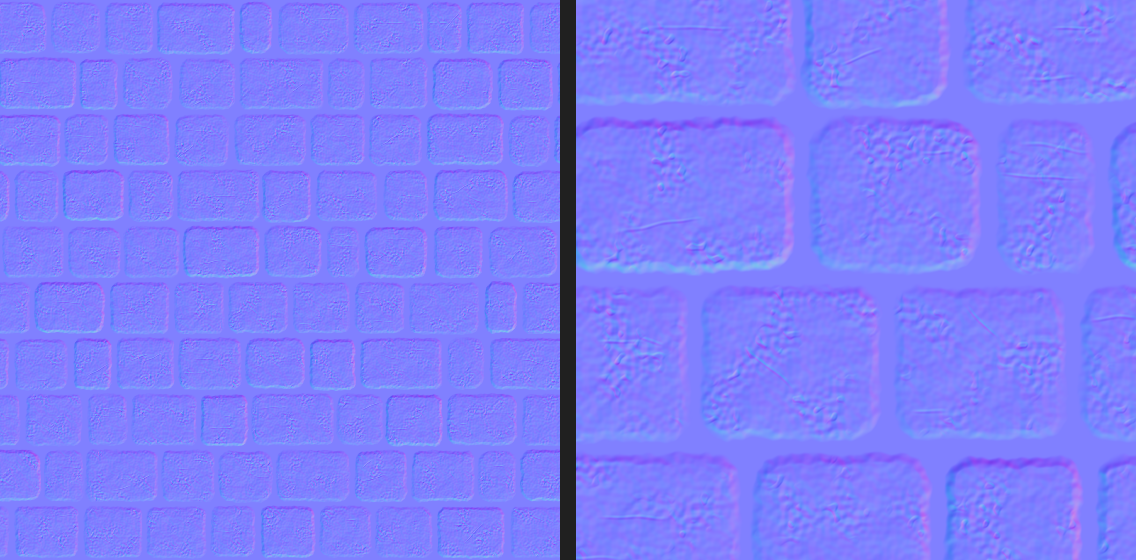
Left: the whole. Right: its middle third, enlarged.
A Shadertoy shader for this texture map:

```glsl
const float ROWS = 10.0;
const float STONES_PER_ROW = 9.0;
const float JOINT_JITTER = 0.47;                 // share of a mean stone width
const vec2  SIDE_GAP = vec2(0.0018, 0.0058);     // half joint width, min and max
const float BED_GAP = 0.0036;                    // half gap between rows
const float ROW_SHIFT = 0.0022;
const vec2  CORNER_RADIUS = vec2(0.014, 0.024);
const float BEVEL_WIDTH = 0.0068;
const vec2  BEVEL_HEIGHT = vec2(0.0006, 0.0016);
const float SHOULDER_WIDTH = 0.02;
const float SHOULDER_HEIGHT = 0.0004;
const float UNDULATION_SLOPE = 0.018;
const float ROUGH_SLOPE = 0.035;
const float GRIT_SLOPE = 0.16;
const float PIT_DEPTH = 0.0004;
const int   CRACKS = 2;
const float CRACK_CHANCE = 0.55;
const float CRACK_DEPTH = 0.00024;
const float CRACK_WIDTH = 0.0015;
const float SAMPLE_STEP = 0.0006;

vec2 hash2(vec2 p) {
    vec3 q = fract((p.xyx + 7.0) * vec3(0.1031, 0.1030, 0.0973));
    q += dot(q, q.yzx + 33.33);
    return fract((q.xx + q.yz) * q.zy);
}

// Gradient noise that tiles over the unit square for whole frequencies
float cornerRamp(vec2 cell, vec2 offset, float freq) {
    float angle = 6.28319 * hash2(mod(cell, freq) + freq).x;
    return dot(vec2(cos(angle), sin(angle)), offset);
}

float noise(vec2 uv, float freq) {
    vec2 p = uv * freq, i = floor(p), f = p - i;
    vec2 w = f * f * f * (f * (f * 6.0 - 15.0) + 10.0);
    vec2 x = vec2(1.0, 0.0);
    return mix(mix(cornerRamp(i, f, freq),
                   cornerRamp(i + x, f - x, freq), w.x),
               mix(cornerRamp(i + x.yx, f - x.yx, freq),
                   cornerRamp(i + 1.0, f - 1.0, freq), w.x), w.y);
}

float bumps(vec2 uv, float freq, float slope) {
    return noise(uv, freq) * slope / freq;
}

float roundedBox(vec2 p, vec2 halfSize, float radius) {
    vec2 q = abs(p) - halfSize + radius;
    return length(max(q, 0.0)) + min(max(q.x, q.y), 0.0) - radius;
}

// Joint position along a row, in mean stone widths
float joint(float index, float row) {
    vec2 id = vec2(mod(index, STONES_PER_ROW), row);
    return index + (hash2(id + 53.0).x - 0.5) * JOINT_JITTER;
}

// Short, nearly straight grooves on some of the stones
float cracks(vec2 p, vec2 halfSize, vec2 id, float wobble) {
    float groove = 0.0;
    for (int k = 0; k < CRACKS; k++) {
        vec2 place = hash2(id + 91.0 + 17.0 * float(k));
        vec2 form = hash2(id + 143.0 + 23.0 * float(k));
        float chance = hash2(id + 401.0 + 31.0 * float(k)).y;
        float angle = 7.0 * pow(abs(form.x - 0.5), 3.0) * sign(form.x - 0.5);
        vec2 along = vec2(cos(angle), sin(angle));
        vec2 q = p - (place - 0.5) * halfSize * 1.3;
        float across = abs(dot(q, vec2(-along.y, along.x)) + wobble);
        float reach = mix(0.008, 0.032, form.y);
        float fade = 1.0 - smoothstep(0.4 * reach, reach, abs(dot(q, along)));
        fade *= step(chance, CRACK_CHANCE);
        groove = max(groove, fade * (1.0 - smoothstep(0.0, CRACK_WIDTH, across)));
    }
    return groove;
}

float height(vec2 uv) {
    // Find the stone that owns this point
    float level = floor(uv.y * ROWS);
    float row = mod(level, ROWS);
    float shift = hash2(vec2(row, 29.0)).x;
    float x = uv.x * STONES_PER_ROW + shift;
    float index = floor(x);
    if (x < joint(index, row)) index -= 1.0;
    else if (x >= joint(index + 1.0, row)) index += 1.0;
    vec2 id = vec2(mod(index, STONES_PER_ROW), row);
    vec2 size = hash2(id + 211.0), form = hash2(id + 307.0);

    // Worn outline, kept inside its own cell
    float left = (joint(index, row) - shift) / STONES_PER_ROW;
    float right = (joint(index + 1.0, row) - shift) / STONES_PER_ROW;
    vec2 center = vec2(0.5 * (left + right), (level + 0.5) / ROWS);
    center.y += (size.y - 0.5) * ROW_SHIFT;
    vec2 halfSize = vec2(0.5 * (right - left) - mix(SIDE_GAP.x, SIDE_GAP.y, size.x),
                         0.5 / ROWS - BED_GAP);
    vec2 p = uv - center;
    float edge = roundedBox(p, halfSize, mix(CORNER_RADIUS.x, CORNER_RADIUS.y, form.y));
    float wear = 0.0026 * noise(uv, 24.0) + 0.002 * noise(uv, 70.0) + 0.0016 * noise(uv, 170.0);
    edge += max(wear, -SIDE_GAP.x);
    if (edge >= 0.0) return 0.0;

    // Raised profile
    float inside = smoothstep(0.0, BEVEL_WIDTH, -edge);
    float h = inside * mix(BEVEL_HEIGHT.x, BEVEL_HEIGHT.y, form.x * form.x);
    h += SHOULDER_HEIGHT * smoothstep(0.0, SHOULDER_WIDTH, -edge);

    // Surface wear, with grit and pits gathered in patches
    float patches = smoothstep(-0.1, 0.4, noise(uv, 32.0));
    float surface = bumps(uv, 24.0, UNDULATION_SLOPE) + bumps(uv, 85.0, ROUGH_SLOPE);
    surface += bumps(uv, 230.0, GRIT_SLOPE) * mix(0.3, 1.0, patches);
    surface -= PIT_DEPTH * patches * smoothstep(0.2, 0.45, noise(uv, 155.0));
    surface -= CRACK_DEPTH * cracks(p, halfSize, id, 0.003 * noise(uv, 45.0));
    return h + inside * surface;
}

void mainImage(out vec4 fragColor, in vec2 fragCoord) {
    vec2 uv = fragCoord / iResolution.y;
    vec2 e = vec2(SAMPLE_STEP, 0.0);
    vec2 slope = vec2(height(uv + e) - height(uv - e),
                      height(uv + e.yx) - height(uv - e.yx)) / (2.0 * SAMPLE_STEP);
    // Tangent-space normal with the green axis pointing down
    vec3 normal = normalize(vec3(-slope.x, slope.y, 1.0));
    fragColor = vec4(0.5 + 0.5 * normal, 1.0);
}
```
